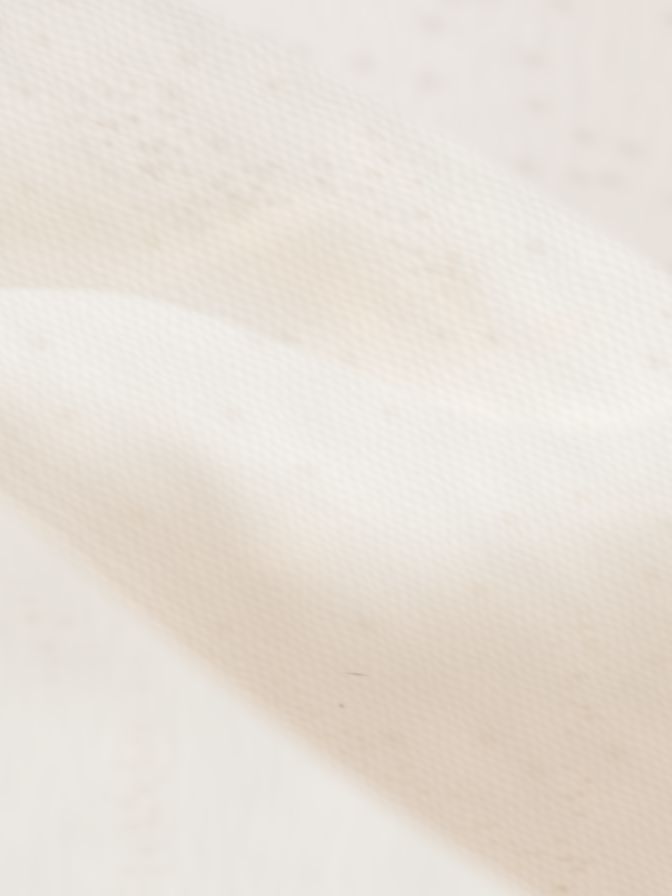
Write a Shadertoy shader that draws this texture.

```glsl
// Soft cream knitted cloth lying in three folds over a blurred backdrop.
// Each fold is a height curve y(x) with its own shading; gradient noise,
// slanted stitch rows and scattered dimples give the knit its relief.

vec2 hash2(vec2 p) {
    vec3 q = fract(vec3(p.xyx) * vec3(0.1031, 0.1030, 0.0973));
    q += dot(q, q.yzx + 33.33);
    return fract((q.xx + q.yz) * q.zy);
}

float gradientNoise(vec2 p) {
    vec2 i = floor(p), f = fract(p);
    vec2 u = f * f * f * (f * (f * 6.0 - 15.0) + 10.0);
    float n[4];
    for (int k = 0; k < 4; k++) {
        vec2 c = vec2(k & 1, k >> 1);
        n[k] = dot(hash2(i + c) * 2.0 - 1.0, f - c);
    }
    return mix(mix(n[0], n[1], u.x), mix(n[2], n[3], u.x), u.y);
}

vec2 rotate(vec2 p, float a) {
    float c = cos(a), s = sin(a);
    return vec2(c * p.x + s * p.y, c * p.y - s * p.x);
}

// Elliptical soft spot, its long axis turned by angle
float glow(vec2 p, vec2 center, vec2 radius, float angle) {
    vec2 q = rotate(p - center, angle) / radius;
    return exp(-dot(q, q));
}

// Broken rows of small slanted loops
float stitches(vec2 p, float angle, float pitch) {
    vec2 q = rotate(p, angle) / pitch;
    q += 0.9 * vec2(gradientNoise(q * 0.2), gradientNoise(q * 0.2 + 40.0));
    float row = sin(6.2832 * q.y);
    float loops = sin(6.2832 * (q.x * 0.6 + q.y * 0.5));
    return 0.4 * row + 0.35 * loops + 0.9 * gradientNoise(q * vec2(0.7, 1.3));
}

// Jittered oval hollows, kept in a share of the cells
float dimples(vec2 p, float cell, float radius, float share) {
    vec2 q = p / cell, id = floor(q);
    float sum = 0.0;
    for (int k = 0; k < 9; k++) {
        vec2 c = id + vec2(k % 3 - 1, k / 3 - 1);
        vec2 d = (q - c - 0.2 - 0.6 * hash2(c)) * vec2(0.75, 1.1);
        sum += step(hash2(c + 71.0).x, share) * exp(-dot(d, d) / (radius * radius));
    }
    return sum;
}

// Fold outlines as heights over x
float upperEdge(float x) { float d = x - 0.45; return 1.247 - 0.52 * d - 0.13 * d * d; }
float middleEdge(float x) {
    float rise = max(x - 0.85, 0.0);
    return 0.903 - 0.207 * smoothstep(0.1, 0.85, x) + 1.2 * rise * rise;
}
float lowerEdge(float x) { return 0.59 - 0.88 * x + 0.16 * x * x; }

vec3 backdrop(vec2 p) {
    vec3 col = mix(vec3(0.925, 0.905, 0.89), vec3(0.91, 0.885, 0.865), smoothstep(0.5, 1.0, p.x));
    col -= vec3(0.02, 0.026, 0.03) * dimples(rotate(p, -0.25), 0.085, 0.2, 0.75);
    return col + 0.01 * gradientNoise(p * vec2(40.0, 18.0));
}

vec3 upperFold(vec2 p, float above) {
    vec3 col = mix(vec3(0.912, 0.892, 0.865), vec3(0.935, 0.922, 0.9), smoothstep(0.3, 0.9, p.x));
    float cream = 0.8 * glow(p, vec2(0.05, 1.0), vec2(0.28, 0.09), -0.1);
    cream += 0.9 * glow(p, vec2(0.5, 0.91), vec2(0.2, 0.085), -0.45);
    cream += 0.6 * glow(p, vec2(0.68, 0.9), vec2(0.035, 0.08), 0.35);
    cream += 0.4 * glow(p, vec2(0.82, 0.84), vec2(0.06, 0.025), 0.2);
    col -= vec3(0.008, 0.03, 0.055) * cream;
    col += 0.022 * glow(p, vec2(0.37, 0.99), vec2(0.15, 0.03), 0.35);
    col += 0.025 * exp(-above / 0.07) * smoothstep(0.3, 0.65, p.x);
    // Openwork clusters among sparse hollows
    float lace = glow(p, vec2(0.2, 1.14), vec2(0.11, 0.07), -0.5);
    lace += glow(p, vec2(0.4, 1.05), vec2(0.16, 0.04), 0.15);
    lace += glow(p, vec2(0.63, 0.98), vec2(0.05, 0.12), 0.4);
    float holes = lace * dimples(rotate(p, -0.5), 0.026, 0.3, 0.65);
    holes += 0.6 * dimples(rotate(p, -0.5), 0.1, 0.12, 0.4);
    col -= vec3(0.025, 0.04, 0.052) * holes;
    col += 0.022 * gradientNoise(rotate(p, -0.5) * vec2(7.0, 16.0));
    return col + 0.014 * stitches(p, -0.45, 0.0135);
}

vec3 middleFold(vec2 p, float depth, float thickness) {
    float t = depth / thickness + 0.09 * gradientNoise(p * 5.0);
    float start = 0.27 - 0.25 * smoothstep(0.4, 1.0, p.x);
    float shade = smoothstep(start, start + 0.5, t) * mix(0.65, 1.0, smoothstep(0.0, 0.45, p.x));
    vec3 col = mix(vec3(0.937, 0.926, 0.905), vec3(0.862, 0.804, 0.742), shade);
    col -= vec3(0.015, 0.024, 0.032) * glow(p, vec2(0.28, 0.64), vec2(0.12, 0.05), -0.9);
    col += 0.015 * glow(p, vec2(0.45, 0.53), vec2(0.12, 0.06), 0.6);
    // Stretched ribs beside the lower rim
    float rim = max(thickness - depth, 0.0);
    float ribs = sin(rim * 150.0 + 5.0 * gradientNoise(p * 6.0));
    col += 0.009 * ribs * exp(-rim / 0.12) * smoothstep(0.5, 0.1, p.x);
    col += 0.02 * exp(-rim / 0.03);
    // Sparse hollows and a curved line of openwork
    float lane = p.x - 0.87 + 0.5 * (p.y - 0.25) * (p.y - 0.25);
    float lace = exp(-lane * lane / 0.0012) * smoothstep(0.48, 0.36, p.y);
    lace += 0.6 * exp(-pow((rim - 0.06) / 0.04, 2.0)) * smoothstep(0.25, 0.5, p.x);
    float holes = 0.7 * lace * dimples(p * vec2(0.7, 1.0), 0.023, 0.28, 0.6);
    holes += 0.5 * dimples(rotate(p, -0.4), 0.105, 0.12, 0.4);
    col -= vec3(0.022, 0.038, 0.058) * holes;
    col -= 0.09 * glow(p, vec2(0.531, 0.33), vec2(0.014, 0.002), -0.1);
    col -= 0.1 * glow(p, vec2(0.508, 0.283), vec2(0.005, 0.003), -0.5);
    col += 0.015 * gradientNoise(rotate(p, -0.6) * vec2(8.0, 17.0));
    return col + 0.012 * stitches(p, -0.5, 0.0125);
}

vec3 lowerFold(vec2 p) {
    vec3 col = mix(vec3(0.908, 0.89, 0.865), vec3(0.918, 0.904, 0.882), smoothstep(0.5, 0.1, p.y));
    float patches = glow(p, vec2(0.05, 0.4), vec2(0.1, 0.06), -0.4);
    patches += glow(p, vec2(0.21, 0.12), vec2(0.035, 0.16), 0.0);
    col -= vec3(0.012, 0.02, 0.028) * patches * (0.4 + dimples(p, 0.03, 0.35, 0.6));
    return col + 0.01 * gradientNoise(p * vec2(45.0, 16.0)) + 0.015 * gradientNoise(p * 7.0);
}

void mainImage(out vec4 fragColor, in vec2 fragCoord) {
    vec2 p = fragCoord / iResolution.xy * vec2(1.0, 4.0 / 3.0);
    float top = upperEdge(p.x), middle = middleEdge(p.x), low = lowerEdge(p.x);
    vec3 col = mix(upperFold(p, max(p.y - middle, 0.0)), backdrop(p), smoothstep(-0.02, 0.02, p.y - top));
    float blur = mix(0.008, 0.025, smoothstep(0.6, 0.9, p.x));
    float depth = max(middle - p.y, 0.0);
    float inMiddle = 1.0 - smoothstep(-blur, blur, p.y - middle);
    col = mix(col, middleFold(p, depth, middle - low), inMiddle);
    col = mix(col, lowerFold(p), 1.0 - smoothstep(-0.035, 0.035, p.y - low));
    fragColor = vec4(clamp(col, 0.0, 1.0), 1.0);
}
```
